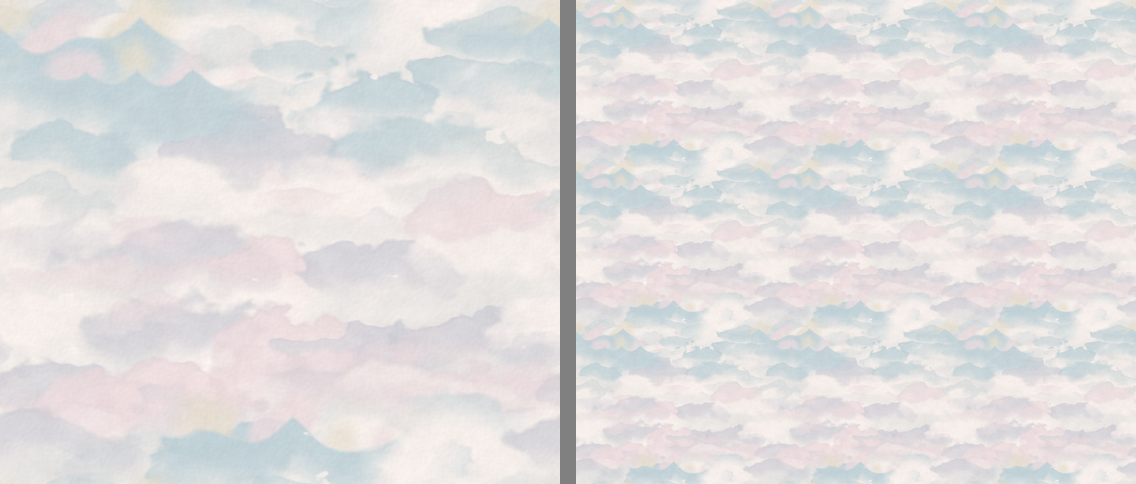
Left: one tile. Right: repeated 3 by 3.
Write a Shadertoy shader that draws this texture.

```glsl
// Pale watercolour clouds and blue hills on rough paper, tiling on both axes.
// Two scales of noise-warped puffs, crisp on top and fading below, are glazed
// over a cream wash; ridges, bare flecks and paper relief follow.

#define PUFF_GRID   vec2(5.0, 8.0)   // large puffs per tile
#define SMALL_GRID  vec2(8.0, 13.0)  // small puffs per tile
#define WARP        0.75             // raggedness of the puff outlines
#define DENSITY     0.80             // opacity of one glaze
#define RIM         0.022            // pigment gathered at the edges
#define HILL_DEPTH  0.15             // height over which a hill fades out
#define GRAIN_GRID  vec2(150.0, 130.0)
#define GRAIN       0.016            // strength of the paper relief

const float TAU = 6.28318;
const vec3 CREAM    = vec3(0.970, 0.940, 0.923);
const vec3 PAPER    = vec3(0.905, 0.895, 0.885);
const vec3 PINK     = vec3(0.928, 0.858, 0.868);
const vec3 LAVENDER = vec3(0.825, 0.820, 0.848);
const vec3 MIST     = vec3(0.850, 0.868, 0.866);
const vec3 BLUE     = vec3(0.755, 0.822, 0.845);
const vec3 OCHRE    = vec3(0.900, 0.868, 0.805);

// Centre and level of each hill range
const vec2 HILLS[3] = vec2[3](vec2(0.12, 0.97), vec2(0.24, 0.86), vec2(0.50, 0.14));

vec2 hash2(vec2 p) {
    vec3 q = fract(p.xyx * vec3(0.1031, 0.1030, 0.0973));
    q += dot(q, q.yzx + 33.33);
    return fract((q.xx + q.yz) * q.zy);
}

float cornerSlope(vec2 cell, vec2 offset, vec2 period) {
    float angle = TAU * hash2(mod(cell, period)).x;
    return dot(vec2(cos(angle), sin(angle)), offset);
}

// Gradient noise that repeats once per tile
float gradientNoise(vec2 uv, vec2 period) {
    vec2 p = uv * period, i = floor(p), f = p - i;
    vec2 u = f * f * f * (f * (f * 6.0 - 15.0) + 10.0);
    vec2 e = vec2(1.0, 0.0);
    float low  = mix(cornerSlope(i, f, period), cornerSlope(i + e, f - e, period), u.x);
    float high = mix(cornerSlope(i + e.yx, f - e.yx, period),
                     cornerSlope(i + e.xx, f - e.xx, period), u.x);
    return mix(low, high, u.y);
}

float fbm(vec2 uv, vec2 period) {
    float sum = 0.0, amplitude = 0.6;
    for (int k = 0; k < 4; k++) {
        sum += amplitude * gradientNoise(uv, period);
        period *= 2.0;
        amplitude *= 0.5;
    }
    return sum;
}

// Rosy pigments gather below the middle, cool ones towards the top
vec3 pickPigment(float pick, vec2 place) {
    float warmth = cos(TAU * (place.y - 0.37)) + 1.6 * gradientNoise(place, vec2(3.0, 4.0));
    vec3 cool = pick < 0.70 ? MIST : BLUE;
    vec3 rosy = pick < 0.66 ? PINK : LAVENDER;
    vec3 pigment = mix(cool, rosy, smoothstep(-0.25, 0.35, warmth));
    return pick < 0.27 ? CREAM : pigment;
}

vec3 paintPuffs(vec3 color, vec2 uv, vec2 grid, vec2 warp, float seed) {
    vec2 p = uv * grid + warp;
    vec2 cell = floor(p);
    for (int j = 1; j >= -1; j--)
    for (int i = -1; i <= 1; i++) {
        vec2 site = cell + vec2(i, j);
        vec2 id = mod(site, grid) + seed;
        vec2 jitter = hash2(id), trait = hash2(id + 57.0);
        vec2 center = site + 0.5 + 0.6 * (jitter - 0.5);
        vec2 q = (p - center) / (vec2(0.85, 0.64) * mix(0.65, 1.1, trait.x));
        float d = length(q) - 1.0;
        float softness = mix(0.06, 0.28, jitter.y * jitter.x);
        float body = (1.0 - smoothstep(-softness, softness, d)) * smoothstep(-1.0, 0.2, q.y);
        float rim = body * exp(-60.0 * d * d);
        color = mix(color, pickPigment(trait.y, center / grid), body * DENSITY);
        color -= RIM * rim * vec3(1.0, 0.8, 0.7);
    }
    return color;
}

// One ridge of blue wash, with a pink and ochre blush resting on it
vec3 paintHill(vec3 color, vec2 uv, vec2 hill, float seed, float ragged) {
    float peaks = abs(gradientNoise(vec2(uv.x, seed), vec2(6.0, 5.0)));
    float ridge = hill.y - 0.20 * peaks + 0.018 * ragged;
    float drop = fract(ridge - uv.y + 0.5) - 0.5;
    float span = smoothstep(0.1, 0.65, cos(TAU * (uv.x - hill.x)) + 0.5 * ragged);
    float patches = gradientNoise(uv + seed, vec2(7.0, 6.0));
    float blush = smoothstep(-0.09, -0.03, drop + 0.05 * ragged) * (1.0 - smoothstep(0.0, 0.02, drop));
    vec3 tint = mix(PINK, OCHRE, smoothstep(-0.05, 0.05, patches));
    color = mix(color, tint, 0.75 * blush * span * smoothstep(0.02, 0.2, abs(patches)));
    float body = smoothstep(0.0, 0.012, drop) * (1.0 - smoothstep(0.03, HILL_DEPTH, drop));
    return mix(color, BLUE, 0.9 * body * span);
}

void mainImage(out vec4 fragColor, in vec2 fragCoord) {
    vec2 uv = fragCoord / iResolution.xy;
    vec2 ragged = vec2(fbm(uv, vec2(8.0, 9.0)), fbm(uv + 0.37, vec2(8.0, 9.0)));

    // Wash and puffs
    vec3 color = mix(PAPER, CREAM, smoothstep(-0.2, 0.3, fbm(uv + 0.71, vec2(3.0, 4.0))));
    color = paintPuffs(color, uv, PUFF_GRID, WARP * ragged, 3.0);
    vec3 detailed = paintPuffs(color, uv, SMALL_GRID, WARP * ragged.yx, 19.0);
    color = mix(color, detailed, 0.6 * smoothstep(-0.15, 0.25, gradientNoise(uv + 0.2, vec2(4.0))));

    // Hills, from far to near
    for (int k = 0; k < 3; k++)
        color = paintHill(color, uv, HILLS[k], 0.13 + 0.29 * float(k), ragged.x);

    // Bare flecks and drifting pigment
    float fleck = smoothstep(0.38, 0.44, fbm(uv + 0.6, vec2(9.0, 14.0)));
    color = mix(color, CREAM, 0.85 * fleck);
    color += 0.03 * fbm(uv + 0.45, vec2(20.0, 22.0));

    // Paper relief, lit from the upper left
    vec2 light = vec2(-0.002, 0.0025);
    float relief = gradientNoise(uv, GRAIN_GRID) - gradientNoise(uv + light, GRAIN_GRID);
    relief += 0.7 * gradientNoise(uv, floor(GRAIN_GRID * 0.5));
    fragColor = vec4(clamp(color + GRAIN * relief, 0.0, 1.0), 1.0);
}
```
